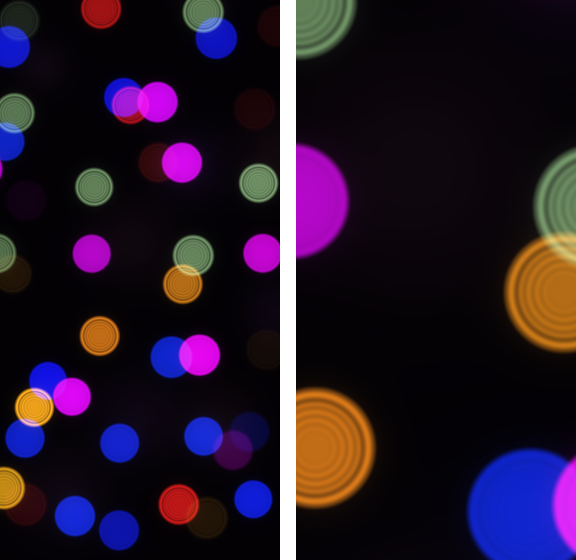
Left, the full canvas; right, a detail of the centre.
A Shadertoy shader for this background:

```glsl
float hash(float n) {
    return fract(sin(n * 12.9898 + 4.137) * 43758.5453);
}

vec2 hash2(float n) {
    return vec2(hash(n), hash(n + 57.3));
}

// Evenly spread points with some jitter, reaching slightly past the borders
vec2 scatter(float k, float height) {
    vec2 spread = fract(k * vec2(0.7549, 0.5698) + vec2(0.31, 0.12));
    return mix(vec2(-0.06), vec2(1.06, height + 0.06), spread)
         + 0.16 * (hash2(k + 3.0) - 0.5);
}

// Lamp colour in rgb, strength of the lens rings in a
vec4 lampColor(float pick, float tint) {
    if (pick < 0.29) return vec4(0.05, mix(0.06, 0.16, tint), 0.88, 0.15);
    if (pick < 0.48) return vec4(0.80, mix(0.06, 0.13, tint), 0.08, 0.8);
    if (pick < 0.67) return vec4(mix(vec3(0.32, 0.44, 0.27), vec3(0.48, 0.64, 0.44), tint), 1.0);
    if (pick < 0.85) return vec4(mix(0.80, 0.92, tint), 0.02, 0.94, 0.1);
    return vec4(mix(vec3(0.82, 0.45, 0.08), vec3(0.97, 0.70, 0.08), tint), 0.9);
}

// Fine concentric lens rings, a dark groove and a bright rim; q is 0 at the centre, 1 at the edge
float lensRings(float q) {
    float fine = 0.08 * sin(q * 44.0) * smoothstep(0.15, 0.6, q);
    float groove = 0.20 * exp(-pow((q - 0.80) / 0.05, 2.0));
    float rim = 0.14 * exp(-pow((q - 0.91) / 0.05, 2.0));
    return fine - groove + rim;
}

vec3 screenBlend(vec3 a, vec3 b) {
    return 1.0 - (1.0 - a) * (1.0 - clamp(b, 0.0, 1.0));
}

void mainImage(out vec4 fragColor, in vec2 fragCoord) {
    vec2 p = fragCoord / iResolution.x;
    float height = iResolution.y / iResolution.x;
    vec3 color = vec3(0.010, 0.004, 0.016);

    // Wide, faint haze
    for (float i = 0.0; i < 9.0; i++) {
        vec2 d = (p - scatter(i + 80.0, height)) / mix(0.08, 0.17, hash(i + 21.0));
        vec3 haze = mix(vec3(0.06, 0.03, 0.015), vec3(0.035, 0.015, 0.075), hash(i + 9.0));
        color += haze * exp(-dot(d, d));
    }

    // Out-of-focus lamps; every third one overlaps or touches its predecessor
    for (float i = 0.0; i < 44.0; i++) {
        vec2 center = scatter(i - floor((i + 1.0) / 3.0), height);
        if (mod(i, 3.0) > 1.5) {
            float angle = 6.2832 * hash(i + 31.0);
            center += mix(0.08, 0.14, hash(i + 77.0)) * vec2(cos(angle), sin(angle));
        }
        float radius = mix(0.067, 0.076, hash(i + 11.0));
        float dist = length(p - center);
        float q = dist / radius;

        bool faint = mod(i, 4.0) > 2.5;
        float power = faint ? mix(0.06, 0.32, hash(i + 5.0)) : mix(0.76, 1.05, hash(i + 5.0));
        vec4 lamp = lampColor(fract(i * 0.618 + 0.2), hash(i + 43.0));

        float softness = faint ? 0.009 : 0.005;
        float disc = 1.0 - smoothstep(radius - softness, radius + softness, dist);
        float glow = 0.09 * exp(-max(dist - radius, 0.0) * 70.0) * (1.0 - disc);
        float shade = 1.0 + lamp.a * lensRings(q) - 0.08 * q * q;
        color = screenBlend(color, lamp.rgb * power * (disc * shade + glow));
    }

    fragColor = vec4(color, 1.0);
}
```
